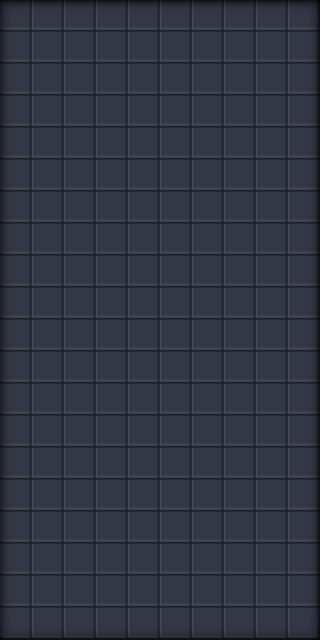
Reproduce this pattern procedurally as a Shadertoy shader.

```glsl
// Slate-blue square tiles, ten by twenty, with bevelled grooves and shaded borders.

// Soft line repeated once per cell along one axis.
float grooveLine(float coord, float centre, float halfWidth, float soft) {
    float d = abs(fract(coord - centre + 0.5) - 0.5);
    return 1.0 - smoothstep(halfWidth - soft, halfWidth + soft, d);
}

// Brightness falling off close to an edge, distance in cells.
float edgeShade(float d, float strength) {
    return 1.0 - strength * exp(-d / 0.12);
}

void mainImage(out vec4 fragColor, in vec2 fragCoord) {
    vec2 grid = vec2(10.0, 20.0);
    vec2 cell = fragCoord / iResolution.xy * grid;
    vec2 soft = max(vec2(0.022), 0.6 * grid / iResolution.xy);

    // Tile face
    vec3 color = vec3(0.205, 0.22, 0.275);

    // Raised highlights beside the grooves
    float light = max(grooveLine(cell.x, 0.014, 0.028, soft.x),
                      grooveLine(cell.y, 0.102, 0.028, soft.y));
    color = mix(color, vec3(0.275, 0.29, 0.335), light);

    // Dark grooves
    float dark = max(grooveLine(cell.x, -0.043, 0.029, soft.x),
                     grooveLine(cell.y, 0.040, 0.029, soft.y));
    color = mix(color, vec3(0.12, 0.13, 0.16), dark);

    // Shadow around the border, deepest at the top
    vec2 far = grid - cell;
    color *= edgeShade(cell.x, 0.65) * edgeShade(far.x, 0.65);
    color *= edgeShade(cell.y, 0.65) * edgeShade(far.y, 0.8);

    fragColor = vec4(color, 1.0);
}
```
